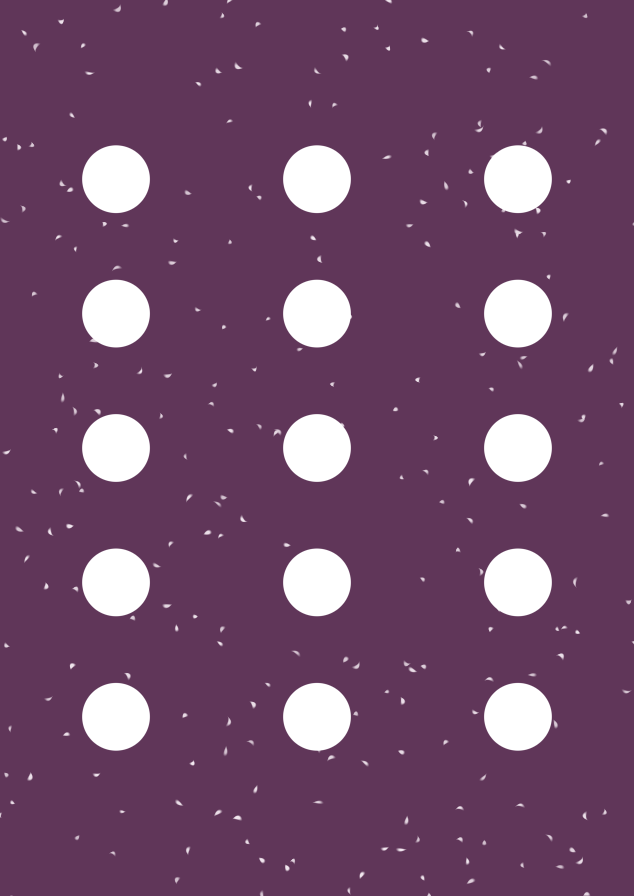
A WebGL 2 fragment shader for this pattern:

```glsl
#version 300 es
precision highp float;

#define SPACING vec2(0.2243, 0.15)
#define HALF_COUNT vec2(1.0, 2.0)
#define DOT_RADIUS 0.0378
#define FLECK_CELL 0.07
#define FLECK_SLOTS 4
#define FLECK_DENSITY 0.42
#define FLECK_LENGTH 0.0036
#define FLECK_WIDTH 0.0018
#define PLUM vec3(0.376, 0.212, 0.349)
#define FLECK_COLOR vec3(0.95, 0.91, 0.94)
#define DOT_COLOR vec3(1.0)

uniform vec2 u_resolution;
out vec4 fragColor;

float hash(vec2 p) {
    return fract(sin(dot(p, vec2(127.1, 311.7))) * 43758.5453);
}

vec2 hash2(vec2 p) {
    return vec2(hash(p), hash(p + vec2(37.3, 17.9)));
}

// Bent, tapered chip; negative inside
float fleckDistance(vec2 p, vec2 seed) {
    float angle = 6.2832 * hash(seed + 5.3);
    float c = cos(angle), s = sin(angle);
    p = mat2(c, -s, s, c) * p;
    vec2 size = vec2(FLECK_LENGTH, FLECK_WIDTH) * mix(vec2(0.6, 0.7), vec2(1.2), hash2(seed + 9.1));
    float along = p.x / size.x;
    p.y += size.y * (along * along - 0.4) * 0.9 * hash(seed + 13.7);
    float halfWidth = size.y * (1.0 + 0.35 * clamp(along, -1.0, 1.0));
    return (length(vec2(along, p.y / halfWidth)) - 1.0) * size.y;
}

// Coverage of the flecks scattered through the neighbouring cells
float fleckLayer(vec2 p, float pixel) {
    vec2 cell = floor(p / FLECK_CELL);
    float cover = 0.0;
    for (int y = -1; y <= 1; y++) {
        for (int x = -1; x <= 1; x++) {
            vec2 id = cell + vec2(x, y);
            float density = FLECK_DENSITY * mix(0.4, 1.6, hash(id + 71.3));
            for (int i = 0; i < FLECK_SLOTS; i++) {
                vec2 seed = id + float(i) * vec2(19.7, 43.1);
                if (hash(seed + 2.9) > density) continue;
                vec2 center = (id + hash2(seed)) * FLECK_CELL;
                float d = fleckDistance(p - center, seed);
                float soft = 0.0004 + 0.5 * pixel;
                float opacity = mix(0.75, 1.0, hash(seed + 23.7));
                cover = max(cover, opacity * (1.0 - smoothstep(-soft, soft, d)));
            }
        }
    }
    return cover;
}

void main() {
    // Centred coordinates, canvas height = 1
    vec2 p = (gl_FragCoord.xy - 0.5 * u_resolution) / u_resolution.y;
    float pixel = 1.0 / u_resolution.y;

    vec3 color = mix(PLUM, FLECK_COLOR, fleckLayer(p, pixel));

    // Finite grid of dots above the flecks
    vec2 index = clamp(floor(p / SPACING + 0.5), -HALF_COUNT, HALF_COUNT);
    float d = length(p - index * SPACING) - DOT_RADIUS;
    color = mix(color, DOT_COLOR, 1.0 - smoothstep(-0.7 * pixel, 0.7 * pixel, d));

    fragColor = vec4(color, 1.0);
}
```
